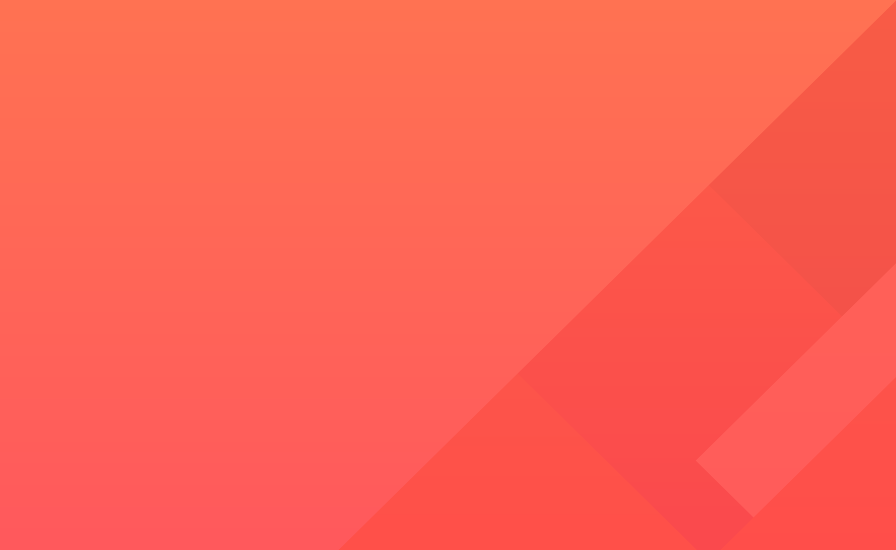
A Shadertoy shader for this background:

```glsl
// Coral gradient with diagonal, flat paper-like panels and a light bar at the lower right.

// Smooth coverage of the half plane where d is positive
float cover(float d) {
    float halfWidth = 0.71 / iResolution.y;
    return smoothstep(-halfWidth, halfWidth, d);
}

void mainImage(out vec4 fragColor, in vec2 fragCoord) {
    vec2 p = fragCoord / iResolution.y;
    float height = p.y;

    // Diagonal axes: along the stripes and across them
    float along = p.x + 1.0147 * p.y;
    float across = p.x - 1.0147 * p.y;

    // Vertical gradients, each from bottom to top
    vec3 backdrop = mix(vec3(1.0, 0.347, 0.362), vec3(1.0, 0.447, 0.322), height);
    vec3 lowPanel = mix(vec3(1.0, 0.312, 0.285), vec3(0.99, 0.33, 0.29), height / 0.32);
    vec3 midPanel = mix(vec3(0.98, 0.285, 0.303), vec3(0.99, 0.345, 0.285), height / 0.67);
    vec3 topPanel = mix(vec3(0.945, 0.29, 0.297), vec3(0.972, 0.36, 0.273), height);
    vec3 cornerPanel = mix(vec3(1.0, 0.306, 0.289), vec3(0.992, 0.325, 0.29), height / 0.32);
    vec3 barColor = mix(vec3(1.0, 0.357, 0.356), vec3(1.0, 0.377, 0.343), height / 0.52);

    // Shaded band, split by two seams
    vec3 band = mix(lowPanel, midPanel, cover(along - 1.267));
    band = mix(band, topPanel, cover(along - 1.962));

    // Light bar, then the corner beyond it
    float bar = cover(across - 1.1) * cover(along - 1.43);
    band = mix(band, barColor, bar);
    band = mix(band, cornerPanel, cover(across - 1.31));

    vec3 color = mix(backdrop, band, cover(across - 0.6155));
    fragColor = vec4(color, 1.0);
}
```
